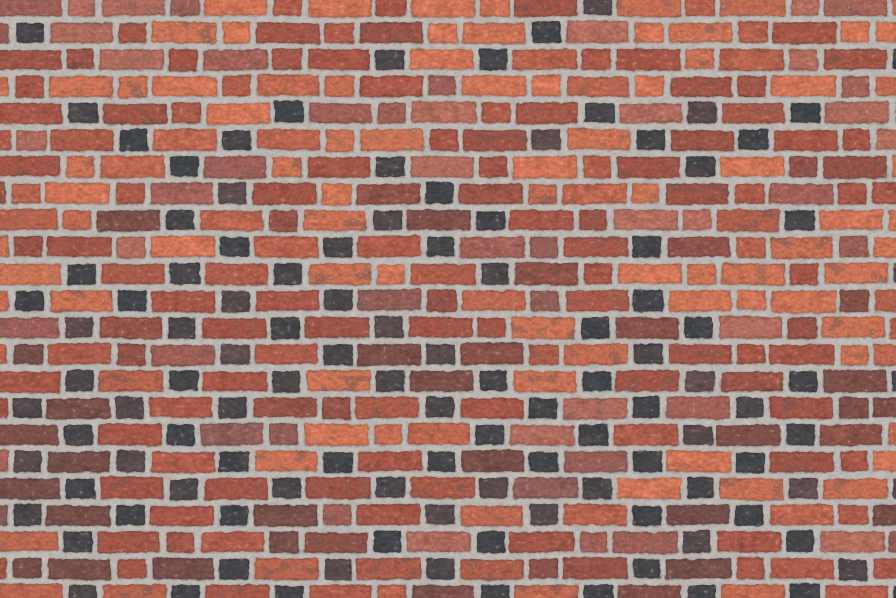
This texture is drawn by a WebGL 1 fragment shader. Its source:

```glsl
precision highp float;
uniform vec2 u_resolution;

float hash(vec2 p) {
  vec3 q = fract(p.xyx * vec3(0.1031, 0.103, 0.0973));
  q += dot(q, q.yzx + 33.33);
  return fract((q.x + q.y) * q.z);
}

vec2 gradient(vec2 cell) {
  float a = 6.2832 * hash(cell + 57.0);
  return vec2(cos(a), sin(a));
}

float noise(vec2 p) {
  vec2 i = floor(p), f = fract(p);
  vec2 u = f * f * f * (f * (f * 6.0 - 15.0) + 10.0);
  vec2 e = vec2(1.0, 0.0);
  float low = mix(dot(gradient(i), f), dot(gradient(i + e), f - e), u.x);
  float high = mix(dot(gradient(i + e.yx), f - e.yx), dot(gradient(i + 1.0), f - 1.0), u.x);
  return 1.4 * mix(low, high, u.y);
}

float roundedBox(vec2 p, vec2 halfSize, float radius) {
  vec2 d = abs(p) - halfSize + radius;
  return length(max(d, 0.0)) + min(max(d.x, d.y), 0.0) - radius;
}

// Share of headers burnt dark: high low down, sparse at the top and upper right
float darkShare(vec2 c) {
  float upper = smoothstep(0.38, 0.48, c.y);
  float share = mix(0.84, 0.6, upper) - 0.28 * upper * smoothstep(0.52, 0.7, c.x);
  return share * (1.0 - 0.7 * smoothstep(0.8, 0.87, c.y));
}

vec3 brickColor(vec2 id, vec2 centre, bool header) {
  float tone = hash(id + 11.0) + 0.4 * (centre.y - 0.5) + 0.15 * (centre.x - 0.5);
  vec3 brown = vec3(0.46, 0.31, 0.29);
  vec3 red = vec3(0.64, 0.34, 0.285);
  vec3 orange = vec3(0.81, 0.46, 0.345);
  vec3 color = mix(brown, red, smoothstep(-0.05, 0.32, tone));
  color = mix(color, orange, smoothstep(0.38, 0.88, tone));
  color = mix(color, vec3(0.62, 0.41, 0.39), 0.6 * step(0.88, hash(id + 31.0)));
  if (header && hash(id + 73.0) < darkShare(centre)) {
    color = mix(vec3(0.26, 0.27, 0.285), vec3(0.39, 0.31, 0.31), pow(hash(id + 5.0), 3.0));
  }
  return color;
}

void main() {
  // One unit is the height of a course
  float courses = 22.31, period = 3.852;
  vec2 extent = courses * vec2(u_resolution.x / u_resolution.y, 1.0);
  float pixel = courses / u_resolution.y;
  vec2 p = gl_FragCoord.xy * pixel;
  vec2 q = p - vec2(1.13, 0.59);
  q += 0.045 * vec2(noise(p * 0.6), noise(p * 0.35 + 40.0));

  // Flemish bond: headers and stretchers alternate, shifted half a period per course
  float row = floor(q.y);
  q.x -= 0.5 * period * mod(row, 2.0) + 0.25 * noise(vec2(row * 0.37, 3.5));
  float k = floor(q.x / period + 0.5);
  vec2 local = vec2(q.x - k * period, fract(q.y) - 0.5);
  bool header = abs(local.x) < 0.638;
  float side = header ? 0.0 : sign(local.x);
  local.x -= side * 0.5 * period;
  vec2 id = vec2(2.0 * k + side, row) + 20.0;
  vec2 centre = (p - local) / extent;

  // Uneven brick outline
  vec2 halfSize = vec2(header ? 0.53 : 1.18, 0.385);
  halfSize += 0.05 * (vec2(hash(id + 2.0), hash(id + 7.0)) - 0.5);
  vec2 shift = 0.05 * (vec2(hash(id + 17.0), hash(id + 23.0)) - 0.5);
  float rough = 0.045 * noise(p * 2.6) + 0.03 * noise(p * 6.0);
  float d = roundedBox(local - shift, halfSize, 0.07) + rough;

  // Mottled brick face with scorched patches and pale scuffs
  float coarse = noise(p * vec2(1.6, 2.4) + id * 3.7);
  float grain = noise(p * vec2(4.5, 6.5) + 9.0);
  float fine = noise(p * 10.0);
  vec3 brick = brickColor(id, centre, header);
  float scorch = smoothstep(0.0, 0.6, coarse + 0.5 * grain) * smoothstep(0.35, 0.9, hash(id + 41.0));
  brick = mix(brick, vec3(0.36, 0.28, 0.27), 0.5 * scorch);
  brick *= 1.0 + 0.1 * coarse + 0.12 * grain + 0.08 * fine;
  brick = mix(brick, vec3(0.71, 0.65, 0.62), 0.35 * smoothstep(0.5, 0.85, grain + 0.3 * fine));
  brick *= 1.0 - 0.13 * smoothstep(-0.1, 0.0, d);

  // Pale mortar, shaded close to the bricks
  vec3 mortar = vec3(0.735, 0.715, 0.695) * (1.0 + 0.05 * noise(p * 3.0) + 0.05 * fine);
  float below = smoothstep(0.1, -0.3, local.y);
  mortar *= 1.0 - (0.05 + 0.1 * below) * (1.0 - smoothstep(0.0, 0.09, d));

  float blur = max(pixel * 0.75, 0.03);
  gl_FragColor = vec4(mix(brick, mortar, smoothstep(-blur, blur, d)), 1.0);
}
```
